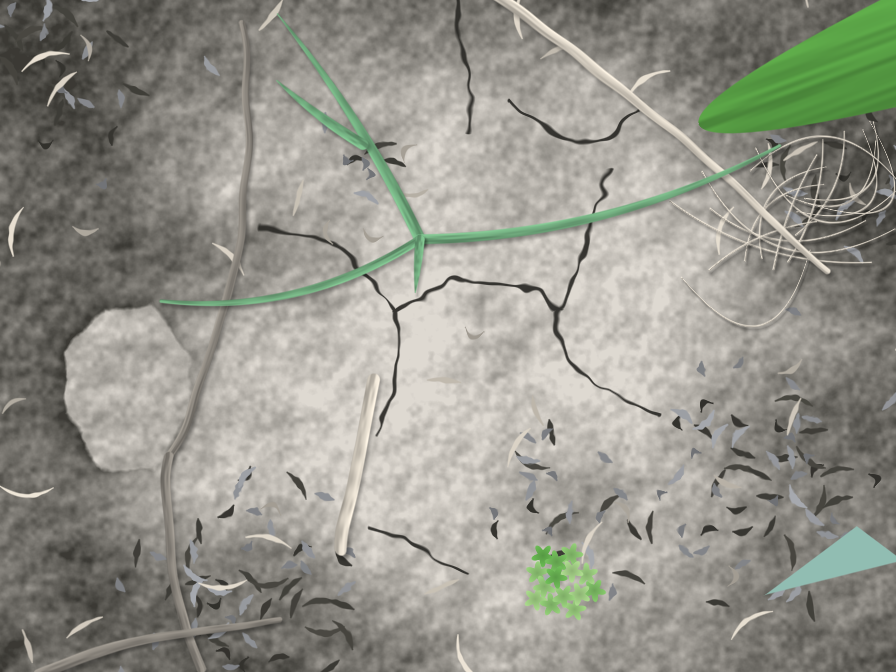
This texture is drawn by a WebGL 1 fragment shader. Its source:

```glsl
precision highp float;
// Cracked soil with a grass sprout, twigs, litter and a leaf. Noise makes the
// ground, bent strands the lines, and a jittered grid scatters the litter.
uniform vec2 u_resolution;

const vec3 DARK = vec3(.23, .225, .205);
const vec3 PALE = vec3(.87, .85, .82);
const vec3 BLADE = vec3(.43, .65, .48);
const vec3 LEAF = vec3(.32, .58, .25);
const vec3 STRAW = vec3(.82, .79, .74);
const vec3 BARK = vec3(.53, .51, .48);

float hash(vec2 p) {
  vec3 q = fract(p.xyx * .1031);
  q += dot(q, q.yzx + 33.33);
  return fract((q.x + q.y) * q.z);
}

float noise(vec2 p) {
  vec2 i = floor(p), f = fract(p), e = vec2(1, 0);
  f *= f * (3. - 2. * f);
  return mix(mix(hash(i), hash(i + e), f.x), mix(hash(i + e.yx), hash(i + 1.), f.x), f.y);
}

vec2 wobble(vec2 p) { return vec2(noise(p), noise(p + 40.)) - .5; }

float fbm(vec2 p) {
  float sum = 0., amp = .5;
  for (int i = 0; i < 5; i++) {
    sum += amp * noise(p);
    p = mat2(1.6, 1.2, -1.2, 1.6) * p + 7.3;
    amp *= .5;
  }
  return sum;
}

float cover(float d, float soft) { return 1. - smoothstep(-soft, soft, d); }

// Bent line: distance, progress along, offset across
vec3 strand(vec2 p, vec4 ends, float bend) {
  vec2 span = ends.zw - ends.xy, q = p - ends.xy;
  float len = length(span);
  vec2 dir = span / len;
  float along = dot(q, dir), h = clamp(along / len, 0., 1.);
  float across = dot(q, vec2(-dir.y, dir.x)) - 4. * bend * h * (1. - h);
  return vec3(length(vec2(across, along - h * len)), h, across);
}

// Streaked strand with a soft shadow; form is bend, width, taper
void draw(inout vec3 col, vec2 p, vec4 ends, vec3 form, vec3 tint) {
  vec3 s = strand(p, ends, form.x);
  float w = form.y * (1. - form.z * s.y * s.y), side = s.z / form.y;
  col *= 1. - .3 * cover(strand(p + vec2(-.003, .005), ends, form.x).x - w, .005);
  tint *= .87 + .15 * side + .24 * noise(vec2(s.y * 12., side * 2.5));
  col = mix(col, tint, cover(s.x - w, 1. / u_resolution.y));
}

float blob(vec2 p, float x, float y, float r) {
  p = (p - vec2(x, y)) / r;
  return exp(-dot(p, p));
}

float density(vec2 p) {
  return blob(p, .08, .9, .11) + blob(p, .55, .76, .06) + blob(p, .38, .13, .13)
    + blob(p, 1.15, .3, .14) + .7 * blob(p, .84, .25, .1) + blob(p, 1.29, .75, .12);
}

// Bent slivers; spread is their chance outside clumps
void scatter(inout vec3 col, vec2 p, float scale, float width, float clump, float spread, vec3 tint) {
  vec2 q = p * scale;
  for (int j = -1; j <= 1; j++) for (int i = -1; i <= 1; i++) {
    vec2 id = floor(q) + vec2(i, j), key = id + scale * 7.;
    vec2 c = id + .5 + .6 * (vec2(hash(key), hash(key + 31.)) - .5);
    float turn = 6.283 * hash(key + 57.), r = hash(key + 83.);
    vec2 arm = vec2(cos(turn), sin(turn)) * (.25 + .5 * r);
    vec3 s = strand(q, vec4(c - arm, c + arm), .5 * r - .25);
    float w = width * sin(.25 + 2.64 * s.y) * (.6 + .8 * noise(q * 5.));
    float on = step(hash(key + 11.), spread + clump * density(c / scale));
    col = mix(col, tint * (.75 + .4 * r), on * cover(s.x - w, scale / u_resolution.y));
  }
}

vec3 soil(vec2 p) {
  float e = length((p - vec2(.74, .45)) / vec2(.64, .58)) + .55 * (fbm(p * 3.5) - .5);
  vec2 q = abs(p - vec2(.19, .43)) / vec2(.095, .12);
  float clod = max(max(q.x, q.y), .72 * (q.x + q.y)) + .35 * fbm(p * 16.) - 1.17;
  float relief = fbm(p * 30.) - fbm(p * 30. + vec2(-.22, .3));
  float tone = .65 + .5 * fbm(p * 8.) - .65 * smoothstep(.35, 1.2, e);
  tone -= .25 * min(density(p), 1.) + .16 * cover(clod - .08, .12);
  tone = mix(tone, .74, cover(clod, .03)) + .55 * relief + .2 * noise(p * 120.) - .1;
  return mix(DARK, PALE, clamp(tone, 0., 1.));
}

float cracks(vec2 p) {
  p += .03 * wobble(p * 17.) + .011 * wobble(p * 55.);
  vec2 west = vec2(.594, .528), east = vec2(.837, .549);
  float d = strand(p, vec4(west, east), .045).x - .001;
  d = min(d, strand(p, vec4(west, .38, .67), -.03).x);
  d = min(d, strand(p, vec4(east, .906, .748), 0.).x);
  d = min(d, strand(p, vec4(west, .57, .34), .01).x);
  d = min(d, strand(p, vec4(east, .98, .375), -.045).x);
  d = min(d, strand(p, vec4(.67, 1.02, .686, .8), .01).x);
  d = min(d, strand(p, vec4(.764, .85, .955, .83), -.05).x);
  d = min(d, strand(p, vec4(.547, .22, .695, .14), .01).x);
  return cover(d - .001 - .0035 * noise(p * 45.), 1.3 / u_resolution.y);
}

void rosette(inout vec3 col, vec2 p) {
  for (int i = 0; i < 14; i++) {
    float k = 14. - float(i), turn = k * 2.4;
    vec2 q = p - .0135 * sqrt(k) * vec2(cos(turn), sin(turn));
    float r = length(q), lobes = .013 + .0045 * cos(5. * (atan(q.y, q.x) - turn));
    vec3 tint = mix(LEAF * 1.2, PALE * vec3(.8, 1, .7), hash(vec2(k, 4)));
    col = mix(col, tint * (.85 + 12. * r), cover(r - lobes, 1. / u_resolution.y));
  }
}

void main() {
  float px = 1. / u_resolution.y;
  vec2 p = gl_FragCoord.xy * px, w = p + .012 * wobble(p * 14.);
  vec3 col = mix(soil(p), DARK * .7, .92 * cracks(p));
  // Litter and straw chips
  scatter(col, p, 26., .12, .75, 0., DARK * 1.1);
  scatter(col, p, 36., .18, .4, 0., vec3(.57, .58, .6));
  scatter(col, p, 19., .07, .15, .05, STRAW);
  // Dry roots, then twigs
  for (int i = 0; i < 16; i++) {
    float k = float(i), r = hash(vec2(k, 2)), s = hash(vec2(k, 9));
    vec4 ends = vec4(.95, .58, 1.2, .56) + vec4(.25 * r, .2 * s, .16 * s, .26 * r);
    draw(col, p, ends, vec3(.16 * hash(vec2(k, 5)) - .1, .0014, .3), STRAW);
  }
  vec2 knee = vec2(.25, .32), node = vec2(.625, .644);
  draw(col, w, vec4(knee, .36, .97), vec3(-.05, .006, .2), BARK);
  draw(col, w, vec4(knee, .3, 0), vec3(-.015, .007, 0), BARK);
  draw(col, w, vec4(.06, 0, .42, .08), vec3(.012, .008, .5), BARK);
  draw(col, w, vec4(.73, 1.01, 1.23, .6), vec3(.012, .0075, .4), STRAW);
  draw(col, w, vec4(.559, .435, .507, .18), vec3(0, .01, .1), STRAW);
  // Small plant and bluish scrap
  rosette(col, p - vec2(.837, .132));
  vec2 q = p - vec2(1.275, .175);
  float scrap = max(.75 * abs(q.x) + q.y - .042, .25 * q.x - q.y - .026);
  col = mix(col, vec3(.57, .74, .7), cover(scrap, px));
  // Grass blades, then the broad leaf
  draw(col, p, vec4(node, .413, .979), vec3(-.012, .0085, .9), BLADE);
  draw(col, p, vec4(.54, .785, .412, .88), vec3(.004, .008, .9), BLADE);
  draw(col, p, vec4(node, 1.16, .783), vec3(-.034, .0075, .7), BLADE);
  draw(col, p, vec4(node, .24, .552), vec3(.035, .0065, .6), BLADE);
  draw(col, p, vec4(node, .618, .565), vec3(0, .007, .9), BLADE);
  vec3 s = strand(p, vec4(1.04, .815, 1.45, .965), 0.);
  float veins = noise(vec2(s.y * 3., s.z * 140.));
  vec3 leaf = LEAF * (.9 + .22 * veins + 1.6 * s.z);
  col = mix(col, leaf, cover(s.x - .095 * sqrt(s.y), px));
  gl_FragColor = vec4(col, 1);
}
```
